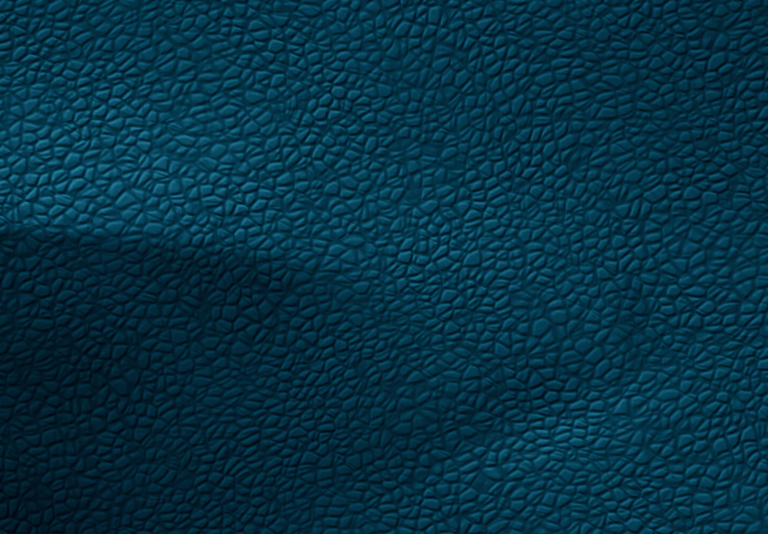
This texture is drawn by a WebGL 1 fragment shader. Its source:

```glsl
precision highp float;
// Dark teal leather: pebbled grain with slanted creases, a soft fold and raking light.
uniform vec2 u_resolution;

vec2 hash2(vec2 c) {
  return fract(sin(vec2(dot(c, vec2(127.1, 311.7)), dot(c, vec2(269.5, 183.3)))) * 43758.55);
}

mat2 turn(float a) {
  return mat2(cos(a), -sin(a), sin(a), cos(a));
}

// Cellular noise: x = distance to nearest seed, y = gap to the second nearest
vec2 cells(vec2 p) {
  vec2 base = floor(p);
  float nearest = 8.0, second = 8.0;
  for (int j = -1; j <= 1; j++) {
    for (int i = -1; i <= 1; i++) {
      vec2 c = base + vec2(float(i), float(j));
      float d = length(c + 0.06 + 0.88 * hash2(c) - p);
      second = min(second, max(nearest, d));
      nearest = min(nearest, d);
    }
  }
  return vec2(nearest, second - nearest);
}

// Slow layered sines, roughly -1 to 1
float sway(vec2 p) {
  return 0.5 * sin(p.x * 5.1 + 1.7 * sin(p.y * 4.3 + 1.0))
       + 0.3 * sin(p.y * 9.7 - p.x * 4.0 + 2.0 * sin(p.x * 6.1))
       + 0.2 * sin(p.x * 17.0 + p.y * 13.0);
}

// Height of the hide: small pebbles cut by long creases
float hide(vec2 p) {
  p += 0.022 * vec2(sway(p + 3.1), sway(p.yx + 7.4));
  p += 0.0022 * sin(p.yx * vec2(83.0, 97.0) + 2.0 * sin(p * 41.0));
  vec2 pebble = cells(turn(0.38) * p * vec2(35.0, 48.0));
  float grain = smoothstep(0.0, 0.46, pebble.y) - 0.25 * (pebble.x - 0.4);
  float slant = smoothstep(0.0, 0.15, cells(turn(0.52) * p * vec2(9.0, 21.0) + 5.3).y);
  float cross = smoothstep(0.0, 0.10, cells(turn(-0.25) * p * vec2(8.0, 15.0) + 31.7).y);
  float depth = 0.8 + 0.2 * sway(p * 3.0);
  return mix(1.0, grain, depth) * mix(0.4, 1.0, slant) * mix(0.65, 1.0, cross);
}

float glow(vec2 u, vec2 centre, vec2 radius) {
  vec2 d = (u - centre) / radius;
  return exp(-dot(d, d));
}

// Broad light and shade over the hide
float drape(vec2 u) {
  float light = 0.54 + 0.035 * sway(u * 1.3 + 2.0);
  light += 0.21 * glow(u, vec2(0.10, 0.68), vec2(0.28, 0.17));
  light += 0.07 * glow(u, vec2(0.55, 0.55), vec2(0.22, 0.12));
  light -= 0.36 * glow(u, vec2(0.0, 0.02), vec2(0.30, 0.26));
  light -= 0.20 * glow(u, vec2(0.0, 0.31), vec2(0.22, 0.12));
  light -= 0.10 * glow(u, vec2(0.45, 0.08), vec2(0.20, 0.20));
  light -= 0.12 * glow(u, vec2(1.0, 1.0), vec2(0.25, 0.30));

  // Fold: crisp at the left, melting away to the right
  float below = 0.57 - 0.05 * u.x - 0.33 * u.x * u.x - u.y;
  float blur = 0.012 + 0.09 * u.x;
  float shadow = smoothstep(-blur, blur, below) * exp(-max(below, 0.0) * 5.5);
  light -= 0.36 * shadow * (1.0 - smoothstep(0.28, 0.62, u.x));

  // Slanted ridge and dent at the lower right
  vec2 ridge = turn(0.55) * (u - vec2(0.72, 0.18));
  light += 0.13 * glow(ridge, vec2(0.0), vec2(0.17, 0.045));
  light -= 0.12 * glow(ridge, vec2(-0.02, 0.09), vec2(0.20, 0.05));
  light -= 0.12 * glow(u, vec2(0.825, 0.42), vec2(0.018, 0.06));
  return light;
}

void main() {
  vec2 u = gl_FragCoord.xy / u_resolution;
  vec2 p = gl_FragCoord.xy / u_resolution.y;

  // Emboss the grain with light from the upper left
  vec2 toLight = 0.003 * normalize(vec2(-0.5, 0.87));
  float ahead = hide(p + toLight);
  float behind = hide(p - toLight);
  float relief = 0.56 * (behind - ahead) + 0.26 * (0.5 * (ahead + behind) - 0.55);
  float pores = 0.10 * (cells(p * 125.0).x - 0.45);

  float light = drape(u);
  float tone = clamp(light + (relief + pores) * (0.25 + 1.05 * light), -0.1, 1.35);

  // Near-black navy through teal to pale blue edges
  vec3 teal = vec3(0.005, 0.05, 0.09) + vec3(0.015, 0.29, 0.36) * tone;
  teal += vec3(0.09, 0.05, 0.04) * smoothstep(0.6, 1.3, tone);
  gl_FragColor = vec4(clamp(teal, 0.0, 1.0), 1.0);
}
```
